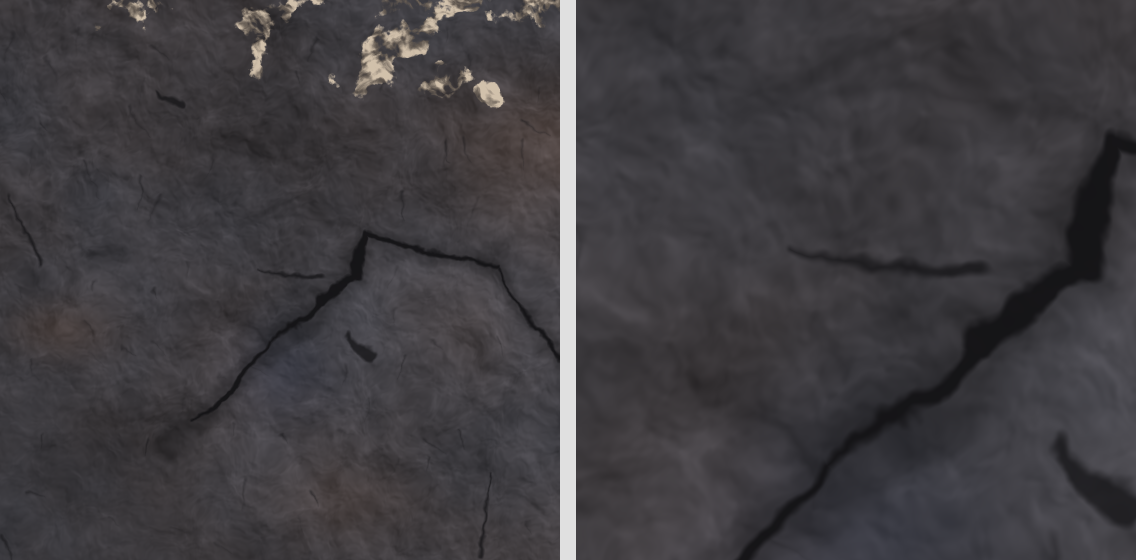
Left, the full canvas; right, a detail of the centre.
This texture is drawn by a WebGL 2 fragment shader. Its source:

```glsl
#version 300 es
precision highp float;
// Shaded bank of dark earth, split by a forked crack, with sunlit crumbs on top.
// Layered value noise gives tone and relief; tapered capsules, bent by noise,
// give the cracks, the scattered nicks and the sunlit patches.

uniform vec2 u_resolution;
out vec4 fragColor;

const vec3 EARTH = vec3(0.250, 0.241, 0.256);
const vec3 WARM_TINT = vec3(0.036, 0.004, -0.022);
const vec3 COOL_TINT = vec3(-0.012, 0.000, 0.022);
const vec3 CREVICE = vec3(0.075, 0.073, 0.082);
const vec3 SUN_DIM = vec3(0.37, 0.335, 0.305);
const vec3 SUN_BRIGHT = vec3(0.82, 0.755, 0.67);
const vec2 LIGHT_STEP = vec2(0.003, 0.005);
const float RELIEF = 0.62;
const float NICK_GRID = 11.0;
const float NICK_SHARE = 0.62;

float hash(vec2 cell, uint seed) {
    uvec2 q = uvec2(ivec2(cell)) * uvec2(1597334673u, 3812015801u);
    uint n = (q.x ^ q.y ^ (seed * 668265263u)) * 1597334673u;
    n = (n ^ (n >> 15)) * 2246822519u;
    n ^= n >> 13;
    return float(n >> 8) / 16777216.0;
}

float noise(vec2 p) {
    vec2 i = floor(p), f = fract(p);
    f = f * f * f * (f * (f * 6.0 - 15.0) + 10.0);
    vec2 e = vec2(1.0, 0.0);
    return mix(mix(hash(i, 1u), hash(i + e, 1u), f.x),
               mix(hash(i + e.yx, 1u), hash(i + e.xx, 1u), f.x), f.y);
}

float fbm(vec2 p) {
    float sum = 0.0, amp = 0.5;
    for (int i = 0; i < 5; i++) {
        sum += amp * noise(p);
        p = mat2(1.6, 1.2, -1.2, 1.6) * p + 17.3;
        amp *= 0.5;
    }
    return sum / 0.97;
}

// Signed distance to a capsule whose radius runs from ra to rb.
float taper(vec2 p, vec2 a, vec2 b, float ra, float rb) {
    vec2 ab = b - a;
    float t = clamp(dot(p - a, ab) / dot(ab, ab), 0.0, 1.0);
    return length(p - a - ab * t) - mix(ra, rb, t);
}

float blob(vec2 p, vec2 centre, vec2 size) {
    vec2 q = (p - centre) / size;
    return exp(-dot(q, q));
}

float mainCrack(vec2 p) {
    float d = taper(p, vec2(0.34, 0.24), vec2(0.42, 0.29), 0.001, 0.006);
    d = min(d, taper(p, vec2(0.42, 0.29), vec2(0.48, 0.385), 0.005, 0.002));
    d = min(d, taper(p, vec2(0.48, 0.385), vec2(0.57, 0.455), 0.001, 0.006));
    d = min(d, taper(p, vec2(0.57, 0.455), vec2(0.635, 0.505), 0.008, 0.006));
    d = min(d, taper(p, vec2(0.635, 0.505), vec2(0.655, 0.58), 0.008, 0.005));
    d = min(d, taper(p, vec2(0.655, 0.58), vec2(0.90, 0.523), 0.004, 0.002));
    return min(d, taper(p, vec2(0.90, 0.523), vec2(1.0, 0.35), 0.001, 0.003));
}

float sideCracks(vec2 p) {
    float d = taper(p, vec2(0.46, 0.52), vec2(0.58, 0.50), 0.000, 0.003);
    d = min(d, taper(p, vec2(0.02, 0.65), vec2(0.07, 0.52), 0.000, 0.002));
    d = min(d, taper(p, vec2(0.865, 0.16), vec2(0.855, 0.02), 0.000, 0.002));
    d = min(d, taper(p, vec2(0.615, 0.395), vec2(0.655, 0.36), 0.002, 0.009));
    return min(d, taper(p, vec2(0.285, 0.833), vec2(0.325, 0.82), 0.002, 0.005));
}

// Short dark nicks, one per chosen grid cell.
float nicks(vec2 p) {
    vec2 home = floor(p * NICK_GRID);
    float dark = 0.0;
    for (int k = 0; k < 9; k++) {
        vec2 cell = home + vec2(k % 3 - 1, k / 3 - 1);
        if (hash(cell, 2u) > NICK_SHARE) continue;
        vec2 mid = (cell + vec2(hash(cell, 3u), hash(cell, 4u))) / NICK_GRID;
        float angle = -0.3 - 1.7 * hash(cell, 5u);
        vec2 arm = vec2(cos(angle), sin(angle)) * mix(0.006, 0.032, hash(cell, 6u));
        float d = taper(p, mid - arm, mid + arm, 0.002 * hash(cell, 7u), -0.002);
        dark = max(dark, smoothstep(0.005, -0.002, d) * mix(0.15, 0.75, hash(cell, 8u)));
    }
    return dark;
}

float sunPatch(vec2 p) {
    float d = taper(p, vec2(0.655, 0.855), vec2(0.79, 0.975), 0.030, 0.027);
    d = min(d, taper(p, vec2(0.70, 0.995), vec2(1.0, 1.0), 0.016, 0.015));
    d = min(d, taper(p, vec2(0.455, 0.88), vec2(0.455, 0.955), 0.006, 0.016));
    d = min(d, taper(p, vec2(0.455, 0.955), vec2(0.54, 1.0), 0.014, 0.012));
    d = min(d, taper(p, vec2(0.79, 0.855), vec2(0.89, 0.82), 0.014, 0.007));
    return min(d, taper(p, vec2(0.18, 0.95), vec2(0.28, 0.99), 0.007, 0.015));
}

void main() {
    vec2 p = gl_FragCoord.xy / u_resolution.y;
    vec2 bend = vec2(fbm(p * 13.0), fbm(p * 13.0 + 41.0)) - 0.5;
    vec2 q = p + bend * 0.045;

    // Broad tone, directional streaks and raking relief
    vec2 slant = mat2(0.87, 0.5, -0.5, 0.87) * q;
    float relief = fbm(q * 10.0) - fbm((q + LIGHT_STEP) * 10.0);
    float tone = (fbm(q * 4.0 + 7.0) - 0.5) * 0.10 + relief * RELIEF;
    tone += (fbm(slant.yx * vec2(14.0, 45.0)) - 0.5) * 0.055;
    float hollow = smoothstep(0.05, -0.10, p.x * 0.75 + p.y - 0.40 + bend.x * 0.15);
    tone -= 0.042 * hollow + 0.028 * blob(p, vec2(0.95, 0.90), vec2(0.16, 0.10));
    tone -= 0.020 * blob(p, vec2(0.25, 0.98), vec2(0.25, 0.10));
    tone += 0.018 * blob(p, vec2(0.75, 0.36), vec2(0.24, 0.20));
    vec3 col = EARTH * (1.0 + tone * mix(1.0, 0.7, hollow) / EARTH.g);

    // Rusty and bluish stains
    float rust = blob(p, vec2(0.97, 0.72), vec2(0.22, 0.13)) + blob(p, vec2(0.11, 0.41), vec2(0.10, 0.06));
    rust += 0.6 * blob(p, vec2(0.62, 0.11), vec2(0.12, 0.07)) + 0.8 * (fbm(p * 5.0 + 23.0) - 0.5);
    col += WARM_TINT * rust + COOL_TINT * blob(p, vec2(0.50, 0.33), vec2(0.09, 0.08));

    // Cracks with soft shade around them
    float crack = mainCrack(q), side = sideCracks(q);
    float valley = taper(q, vec2(0.30, 0.20), vec2(0.57, 0.45), 0.004, 0.008);
    col *= 1.0 - 0.22 * smoothstep(0.028, 0.0, min(crack, valley));
    col = mix(col, CREVICE, nicks(q) * 0.65);
    col = mix(col, CREVICE, 0.72 * smoothstep(0.005, -0.002, side));
    col = mix(col, CREVICE, 0.93 * smoothstep(0.004, -0.002, crack));

    // Rugged sunlit crumbs
    float rough = fbm(p * 24.0 + 5.0) - 0.5;
    float lit = smoothstep(0.005, -0.005, sunPatch(q) + rough * 0.11);
    float grit = fbm(q * 38.0 + 9.0) + relief * 5.0;
    vec3 sun = mix(SUN_DIM, SUN_BRIGHT, smoothstep(0.36, 0.76, grit));
    col = mix(col, sun, lit * smoothstep(0.24, 0.42, grit));

    fragColor = vec4(clamp(col, 0.0, 1.0), 1.0);
}
```
